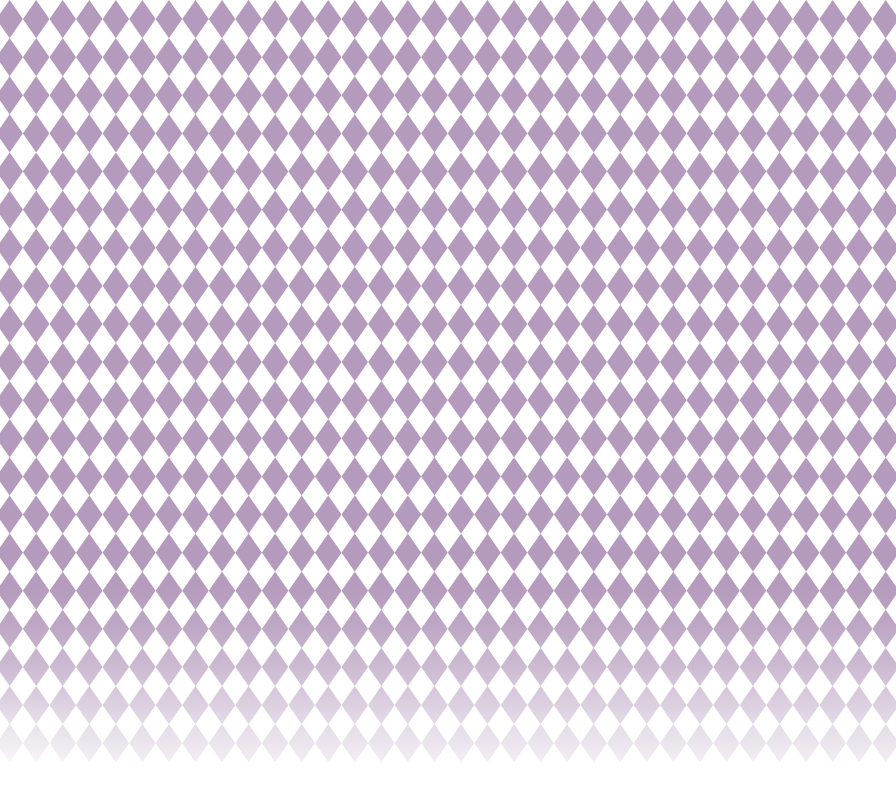
Reproduce this pattern procedurally as a Shadertoy shader.

```glsl
// Harlequin cloth: rows of mauve diamonds touching tip to tip on white.
// Each repeated cell holds one diamond, cut by a scaled Manhattan distance;
// the colour fades out toward the bottom, a little sooner at the left corner.

const vec3 PAPER = vec3(1.0);
const vec3 MAUVE = vec3(0.706, 0.604, 0.737);

const float COLUMN_PITCH = 0.02963;  // share of the width
const float ROW_PITCH = 0.0480;      // share of the height
const float FIRST_CENTRE = 0.0404;   // centre of the first whole column
const float ROW_COUNT = 20.0;

// Signed distance in cell units: negative inside the diamond.
float diamond(vec2 cell) {
    vec2 p = abs(fract(cell) - 0.5);
    return p.x + p.y - 0.5;
}

// Coverage of a shape whose edge is one pixel soft.
float coverage(float dist, float pixel) {
    return clamp(0.5 - dist / pixel, 0.0, 1.0);
}

// Strength of the ink: full above, dissolving near the lower edge.
float inkFade(vec2 uv) {
    float rise = smoothstep(-0.05, 0.29, uv.y);
    float corner = 1.0 - smoothstep(0.0, 0.16, length(uv));
    return rise * (1.0 - 0.45 * corner);
}

void mainImage(out vec4 fragColor, in vec2 fragCoord) {
    vec2 uv = fragCoord / iResolution.xy;
    vec2 pitch = vec2(COLUMN_PITCH, ROW_PITCH);

    // Columns are centred on FIRST_CENTRE; rows count down from the top.
    vec2 cell = vec2(uv.x - FIRST_CENTRE, 1.0 - uv.y) / pitch;
    cell.x += 0.5;

    // Size of one pixel measured across the slanted edge.
    float pixel = length(1.0 / (pitch * iResolution.xy));
    float ink = coverage(diamond(cell), pixel);

    // Leave the strip below the last row blank.
    ink *= step(cell.y, ROW_COUNT);

    fragColor = vec4(mix(PAPER, MAUVE, ink * inkFade(uv)), 1.0);
}
```
